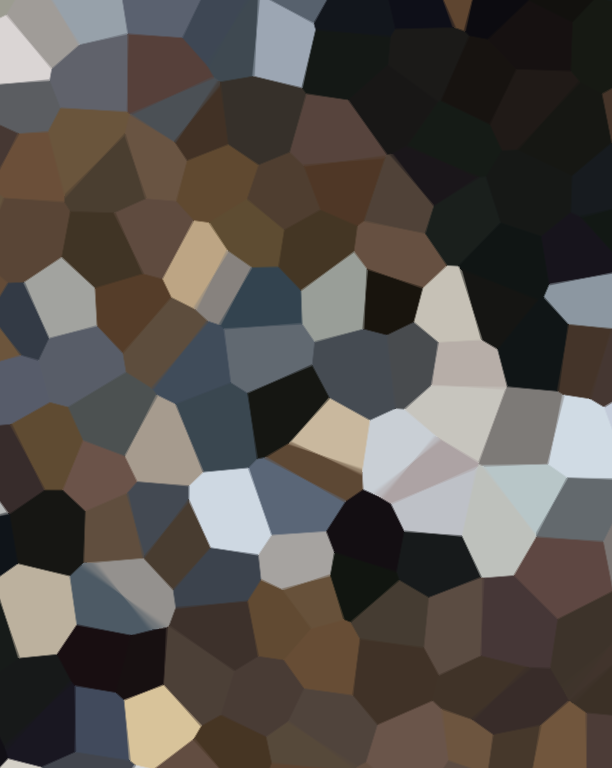
A Shadertoy shader for this background:

```glsl
// Irregular mosaic of flat Voronoi cells in earth, slate, pale and near-black tones.
// Each cell draws a palette colour at random, with odds set by soft regions of
// the canvas; the two nearest sites are blended to smooth the cell edges.

const float ROWS = 12.5;

// Integer hash of a grid cell, giving three values in 0..1
vec3 hash3(vec2 cell, uint seed) {
    uvec3 v = uvec3(ivec3(ivec2(cell) + 64, 7)) + uvec3(0u, 0u, seed);
    v = v * 1664525u + 1013904223u;
    v.x += v.y * v.z; v.y += v.z * v.x; v.z += v.x * v.y;
    v ^= v >> 16u;
    v.x += v.y * v.z; v.y += v.z * v.x; v.z += v.x * v.y;
    return vec3(v >> 8u) / 16777216.0;
}

vec2 sitePosition(vec2 cell) {
    return cell + 0.02 + 0.96 * hash3(cell, 11u).xy;
}

// Coverage of a soft ellipse
float ellipse(vec2 uv, vec2 center, vec2 radius) {
    return 1.0 - smoothstep(0.85, 1.15, length((uv - center) / radius));
}

vec3 cellColor(vec2 cell, float aspect) {
    vec2 uv = sitePosition(cell) / (ROWS * vec2(aspect, 1.0));

    // Regions of the canvas
    float sky = smoothstep(0.84, 0.89, uv.y);
    float band = 1.0 - smoothstep(0.07, 0.11, abs(uv.y - 0.765 + 0.05 * uv.x));
    float ground = (1.0 - smoothstep(0.22, 0.27, uv.y)) * smoothstep(0.2, 0.32, uv.x);
    float pale = ellipse(uv, vec2(0.85, 0.41), vec2(0.27, 0.14));
    float night = smoothstep(-0.04, 0.04, uv.x - 0.53 - 0.6 * (1.0 - uv.y))
                * smoothstep(0.57, 0.63, uv.y);

    // Odds of brown, black, slate and of light, grey, tan
    vec3 deep = vec3(0.13, 0.20, 0.29);
    vec3 bright = vec3(0.15, 0.12, 0.11);
    deep = mix(deep, vec3(0.05, 0.05, 0.55), sky);
    bright = mix(bright, vec3(0.07, 0.28, 0.0), sky);
    float earth = max(band, ground);
    deep = mix(deep, vec3(0.94, 0.02, 0.01), earth);
    bright = mix(bright, vec3(0.0, 0.01, 0.02), earth);
    deep = mix(deep, vec3(0.0, 0.04, 0.05), pale);
    bright = mix(bright, vec3(0.58, 0.25, 0.08), pale);
    deep = mix(deep, vec3(0.03, 0.96, 0.01), night);
    bright = mix(bright, vec3(0.0), night);

    vec3 palette[6] = vec3[6](
        vec3(0.33, 0.26, 0.205), vec3(0.085, 0.083, 0.085), vec3(0.28, 0.31, 0.35),
        vec3(0.75, 0.76, 0.77), vec3(0.55, 0.56, 0.57), vec3(0.77, 0.70, 0.60));
    float odds[6] = float[6](deep.x, deep.y, deep.z, bright.x, bright.y, bright.z);

    // Weighted draw
    vec3 rnd = hash3(cell, 37u);
    float draw = rnd.x;
    vec3 color = palette[0];
    for (int i = 0; i < 6; i++) {
        color = palette[i];
        draw -= odds[i];
        if (draw < 0.0) break;
    }

    // Brightness and hue variation, gentler on bright cells
    float spread = mix(0.32, 0.13, smoothstep(0.3, 0.7, color.g));
    float warmth = (rnd.z - 0.5) * 0.07;
    color *= 1.0 + spread * (2.0 * rnd.y - 1.0);
    color += vec3(warmth, 0.1 * warmth, -warmth) * (0.4 + color.g);
    return color + 0.03 * (hash3(cell, 53u) - 0.5);
}

void mainImage(out vec4 fragColor, in vec2 fragCoord) {
    float aspect = iResolution.x / iResolution.y;
    vec2 p = fragCoord / iResolution.y * ROWS;
    vec2 base = floor(p);

    // Two nearest sites
    vec2 nearest = base, second = base;
    float d1 = 1e3, d2 = 1e3;
    for (int y = -2; y <= 2; y++) {
        for (int x = -2; x <= 2; x++) {
            vec2 cell = base + vec2(x, y);
            float d = distance(p, sitePosition(cell));
            if (d < d1) {
                d2 = d1; second = nearest;
                d1 = d; nearest = cell;
            } else if (d < d2) {
                d2 = d; second = cell;
            }
        }
    }

    // Close pairs of sites get a softer seam, as their distances differ slowly
    float softness = ROWS * max(0.0025, 1.2 / iResolution.y);
    float own = 0.5 + 0.5 * smoothstep(0.0, 1.0, (d2 - d1) / softness);
    vec3 color = mix(cellColor(second, aspect), cellColor(nearest, aspect), own);
    fragColor = vec4(clamp(color, 0.0, 1.0), 1.0);
}
```
